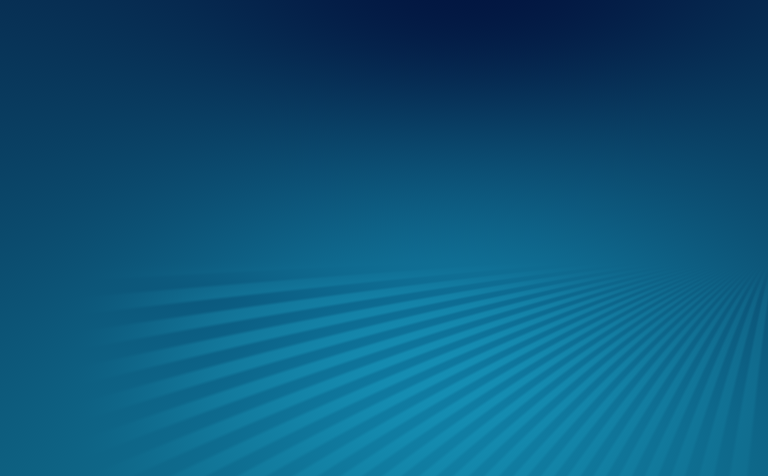
Reproduce this background procedurally as a Shadertoy shader.

```glsl
// Deep blue backdrop with a teal glow and a fan of curved stripes converging at the right.

// Soft elliptical falloff, 1 at the centre
float glow(vec2 p, vec2 centre, vec2 radius) {
    vec2 d = (p - centre) / radius;
    return exp(-dot(d, d));
}

// Signed stripe pattern in -1..1, fanning out of a point on the horizon
float fanStripes(vec2 uv, float aspect) {
    float run = max(1.012 - uv.x, 0.002);
    float drop = max(0.475 - uv.y, 0.0) / aspect;
    float slope = drop / pow(run, 1.3);
    float index = 15.6 * atan(slope / 0.78);
    float blur = 0.3 + 5.0 * fwidth(index);
    float wave = cos(6.28318 * (index - 0.65));
    return 2.0 * smoothstep(-blur, blur, wave) - 1.0;
}

void mainImage(out vec4 fragColor, in vec2 fragCoord) {
    vec2 uv = fragCoord / iResolution.xy;
    float aspect = iResolution.x / iResolution.y;

    // Vertical base gradient, central glow and dark upper edge
    vec3 colour = mix(vec3(0.05, 0.355, 0.48), vec3(0.03, 0.19, 0.33), uv.y);
    colour += vec3(0.025, 0.195, 0.215) * glow(uv, vec2(0.59, 0.22), vec2(0.42, 0.45));
    vec3 navy = vec3(0.008, 0.08, 0.25);
    colour = mix(colour, navy, 0.95 * glow(uv, vec2(0.62, 1.04), vec2(0.36, 0.25)));

    // Stripes fade out at the left, at the horizon and towards the lower right
    float fade = smoothstep(0.09, 0.32, uv.x);
    fade *= 1.0 - smoothstep(0.36, 0.455, uv.y);
    fade *= mix(0.45, 1.0, smoothstep(0.0, 0.3, uv.y));
    fade *= 1.0 - 0.4 * smoothstep(0.65, 1.0, uv.x);
    colour += vec3(0.014, 0.045, 0.042) * fanStripes(uv, aspect) * fade;

    // Fine dither against banding
    float grain = fract(52.98 * fract(dot(fragCoord, vec2(0.0671, 0.00584))));
    fragColor = vec4(colour + (grain - 0.5) / 255.0, 1.0);
}
```
